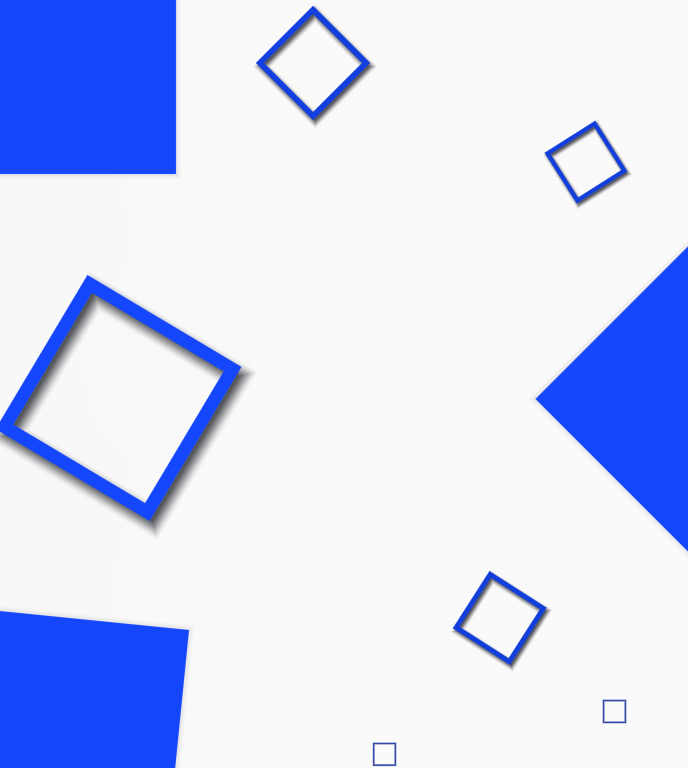
This background is drawn by a WebGL 2 fragment shader. Its source:

```glsl
#version 300 es
precision highp float;
// Pale paper with solid blue squares at its edges and tilted square frames casting soft shadows.

#define BLUE vec3(0.08, 0.28, 0.99)
#define INK vec3(0.20, 0.28, 0.64)
#define PAPER vec3(0.984, 0.980, 0.984)
#define SHADOW vec3(0.16, 0.17, 0.19)
#define STROKE 0.145              // frame thickness relative to half size
#define SHADOW_SHIFT vec2(0.055, -0.085)
#define SHADOW_BLUR 0.11
#define SHADOW_ALPHA 0.88
#define EDGE_GLOW 0.07            // faint shade around the solid squares

uniform vec2 u_resolution;
out vec4 outColor;

// Squares as centre x, centre y, half size, angle, in canvas heights
const vec4 SOLIDS[3] = vec4[3](
    vec4(0.0792, 0.9234, 0.1500, 0.0),
    vec4(0.9800, 0.4805, 0.2000, 0.7854),
    vec4(0.0819, 0.0454, 0.1500, -0.1));

const vec4 FRAMES[6] = vec4[6](
    vec4(0.1543, 0.4818, 0.1168, -0.538),
    vec4(0.4076, 0.9180, 0.0527, 0.7854),
    vec4(0.7630, 0.7890, 0.0391, 0.565),
    vec4(0.6507, 0.1953, 0.0443, -0.570),
    vec4(0.8001, 0.0736, 0.0153, 0.0),
    vec4(0.5007, 0.0178, 0.0152, 0.0));

// Sharp-cornered distance to a rotated square
float squareDist(vec2 p, vec4 sq) {
    float c = cos(sq.w), s = sin(sq.w);
    vec2 q = abs(mat2(c, -s, s, c) * (p - sq.xy)) - sq.z;
    return max(q.x, q.y);
}

// Distance to the band just inside the square's outline
float frameDist(vec2 p, vec4 sq) {
    float d = squareDist(p, sq);
    return max(d, -d - STROKE * sq.z);
}

vec3 paper(vec2 p) {
    float grain = sin(p.x * 17.0 + sin(p.y * 9.0)) * sin(p.y * 13.0 + sin(p.x * 11.0));
    return PAPER - 0.008 * (1.0 - smoothstep(0.0, 0.45, p.x)) + 0.0015 * grain;
}

void main() {
    vec2 p = gl_FragCoord.xy / u_resolution.y;
    float aa = 0.75 / u_resolution.y;
    vec3 color = paper(p);

    // Solid squares with a thin shaded rim
    for (int i = 0; i < 3; i++) {
        float d = squareDist(p, SOLIDS[i]);
        color *= 1.0 - EDGE_GLOW * (1.0 - smoothstep(0.0, 0.008, d));
        color = mix(color, BLUE, 1.0 - smoothstep(-aa, aa, d));
    }

    // Frames: shadow first, then the stroke; the tiniest are flat ink
    for (int i = 0; i < 6; i++) {
        vec4 sq = FRAMES[i];
        float raised = smoothstep(0.018, 0.035, sq.z);
        float blur = SHADOW_BLUR * sq.z;
        float shade = 1.0 - smoothstep(-blur, blur, frameDist(p - SHADOW_SHIFT * sq.z, sq));
        color = mix(color, SHADOW, shade * SHADOW_ALPHA * raised);

        vec3 small = mix(INK, BLUE * 0.87, raised);
        vec3 stroke = mix(small, BLUE, smoothstep(0.045, 0.1, sq.z));
        color = mix(color, stroke, 1.0 - smoothstep(-aa, aa, frameDist(p, sq)));
    }

    outColor = vec4(color, 1.0);
}
```
